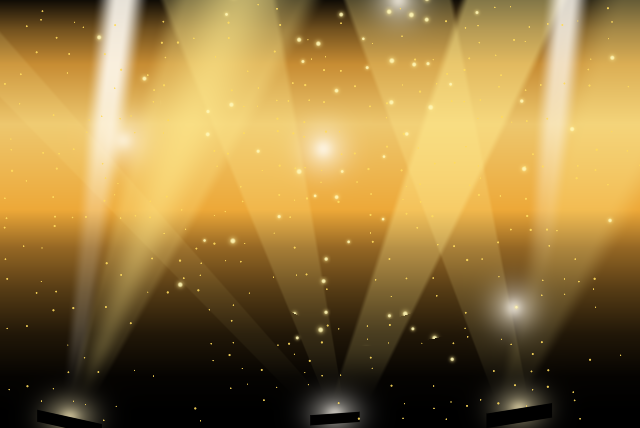
Write a WebGL 1 fragment shader that draws this background.

```glsl
precision highp float;
// Golden stage backdrop with crossing spotlights, flares and drifting sparks.
uniform vec2 u_resolution;

const vec3 GOLD = vec3(1.0, 0.92, 0.56);
const vec3 WHITE = vec3(1.0, 0.98, 0.94);
const vec3 CREAM = vec3(1.0, 0.94, 0.74);

float hash(vec2 cell) {
  return fract(sin(dot(cell, vec2(127.1, 311.7))) * 4375.85);
}

vec3 ramp(vec3 color, vec3 next, float from, float to, float y) {
  return mix(color, next, clamp((y - from) / (to - from), 0.0, 1.0));
}

// Vertical wash from the black floor through amber to the dark ceiling.
vec3 backdrop(float y) {
  vec3 c = vec3(0.0);
  c = ramp(c, vec3(0.02, 0.013, 0.004), 0.04, 0.12, y);
  c = ramp(c, vec3(0.13, 0.09, 0.03), 0.12, 0.22, y);
  c = ramp(c, vec3(0.33, 0.23, 0.08), 0.22, 0.32, y);
  c = ramp(c, vec3(0.58, 0.40, 0.14), 0.32, 0.42, y);
  c = ramp(c, vec3(0.93, 0.66, 0.22), 0.42, 0.51, y);
  c = ramp(c, vec3(0.93, 0.78, 0.43), 0.51, 0.71, y);
  c = ramp(c, vec3(0.78, 0.55, 0.20), 0.71, 0.85, y);
  c = ramp(c, vec3(0.45, 0.32, 0.12), 0.85, 0.93, y);
  return ramp(c, vec3(0.06, 0.045, 0.02), 0.93, 1.0, y);
}

// Coverage between two slanted sides; each span is (left, right).
float beam(vec2 p, vec2 floorSpan, vec2 topSpan, float softness) {
  vec2 span = mix(floorSpan, topSpan, p.y);
  float u = (p.x - span.x) / max(span.y - span.x, 0.002);
  return smoothstep(0.0, softness, u) * smoothstep(0.0, softness, 1.0 - u);
}

float flare(vec2 p, vec2 center, float radius) {
  float d = length(p - center) / radius;
  return 0.65 * exp(-d * d * 3.0) + 0.35 * exp(-d * d * 22.0);
}

// Tilted lamp housing with its glow above the upper edge.
vec3 lamp(vec3 color, vec2 p, vec2 center, vec2 halfSize, float slope, vec3 tint) {
  vec2 q = p - center;
  color = mix(color, tint, 0.75 * flare(q * vec2(0.8, 1.0), vec2(0.0), 0.085));
  q.y -= slope * q.x;
  vec2 d = abs(q + vec2(0.0, halfSize.y)) - halfSize;
  float housing = 1.0 - smoothstep(-0.0015, 0.0015, max(d.x, d.y));
  return color * (1.0 - housing);
}

// One jittered spark per cell: x is the hard dot, y the surrounding halo.
vec2 sparks(vec2 p, float cells, float radius, float density) {
  vec2 cell = floor(p * cells);
  vec2 jitter = vec2(hash(cell + 3.7), hash(cell + 19.3));
  vec2 center = (cell + 0.22 + 0.56 * jitter) / cells;
  float size = radius * (0.6 + 0.6 * hash(cell + 41.1));
  float d = length(p - center) / size;
  float lit = step(hash(cell + 7.9), density);
  return lit * vec2(1.0 - smoothstep(0.4, 1.3, d), exp(-d * d * 0.45));
}

void main() {
  vec2 p = gl_FragCoord.xy / u_resolution.y;
  p.x *= 1.5 * u_resolution.y / u_resolution.x;
  vec3 color = backdrop(p.y);

  // Gold beams brighten as they rise.
  float rise = 0.35 + 0.65 * smoothstep(0.15, 0.70, p.y);
  rise *= smoothstep(0.06, 0.20, p.y);
  color = mix(color, GOLD, 0.13 * rise * beam(p, vec2(0.76, 0.82), vec2(-0.23, -0.06), 0.08));
  color = mix(color, GOLD, 0.26 * rise * beam(p, vec2(0.79, 0.816), vec2(0.37, 0.654), 0.07));
  color = mix(color, GOLD, 0.28 * rise * beam(p, vec2(1.184, 1.253), vec2(0.80, 1.066), 0.06));
  color = mix(color, GOLD, 0.48 * rise * beam(p, vec2(0.752, 0.838), vec2(1.074, 1.338), 0.10));
  color = mix(color, GOLD, 0.36 * rise * beam(p, vec2(1.15, 1.19), vec2(1.32, 1.807), 0.30));
  color = mix(color, GOLD, 0.32 * rise * beam(p, vec2(0.137, 0.184), vec2(0.38, 0.766), 0.16));
  color = mix(color, GOLD, 0.48 * rise * beam(p, vec2(0.15, 0.18), vec2(0.42, 0.70), 0.50));

  // White beams are strongest near the ceiling.
  float leftFade = 0.18 + 0.72 * smoothstep(0.40, 0.86, p.y);
  leftFade *= smoothstep(0.06, 0.25, p.y);
  float rightFade = 0.85 * smoothstep(0.30, 1.0, p.y);
  color = mix(color, WHITE, leftFade * beam(p, vec2(0.136, 0.18), vec2(0.22, 0.352), 0.42));
  color = mix(color, WHITE, rightFade * beam(p, vec2(1.20, 1.25), vec2(1.272, 1.388), 0.42));

  // Floating flares.
  color = mix(color, WHITE, 0.75 * flare(p, vec2(0.29, 0.672), 0.10));
  color = mix(color, WHITE, 0.85 * flare(p, vec2(0.758, 0.652), 0.10));
  color = mix(color, WHITE, 0.80 * flare(p, vec2(1.205, 0.281), 0.10));
  color = mix(color, WHITE, 0.80 * flare(p, vec2(0.934, 1.0), 0.10));

  // Floor lamps.
  color = lamp(color, p, vec2(0.163, 0.026), vec2(0.076, 0.014), -0.22, CREAM);
  color = lamp(color, p, vec2(0.785, 0.034), vec2(0.058, 0.012), 0.07, WHITE);
  color = lamp(color, p, vec2(1.217, 0.046), vec2(0.077, 0.017), 0.16, CREAM);

  // Fine dust everywhere, larger glowing sparks around the middle.
  float column = exp(-pow((p.x - 0.85) / 0.40, 2.0));
  float height = smoothstep(0.08, 0.30, p.y);
  vec2 dust = sparks(p, 27.0, 0.0026, 0.24 + 0.14 * column);
  vec2 glints = sparks(p + 0.013, 19.0, 0.0052, 0.27 * column * height);
  color = mix(color, vec3(1.0, 0.86, 0.36), 0.9 * dust.x);
  color = mix(color, GOLD, 0.55 * glints.y);
  color = mix(color, vec3(1.0, 0.97, 0.72), 0.85 * glints.x);

  gl_FragColor = vec4(color, 1.0);
}
```
